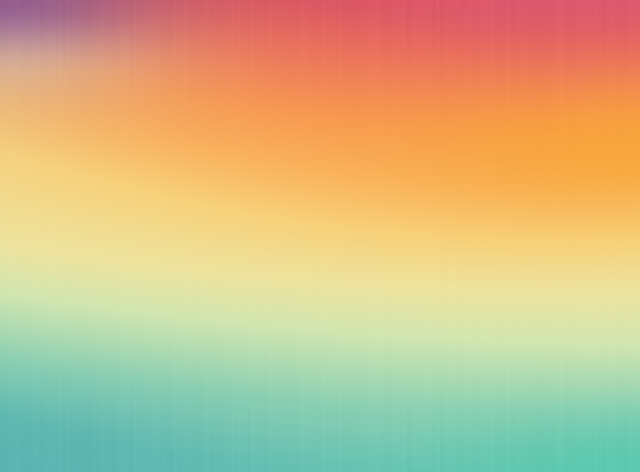
Reproduce this background procedurally as a Shadertoy shader.

```glsl
#define STOPS 9
#define THREADS 190.0
#define THREAD_STRENGTH 0.014
#define VIOLET vec3(0.58, 0.37, 0.56)
#define BLUSH vec3(0.78, 0.74, 0.74)
#define AMBER vec3(0.97, 0.65, 0.18)
#define PINK vec3(0.87, 0.35, 0.45)
#define DEEP_TEAL vec3(0.35, 0.68, 0.69)
#define EMERALD vec3(0.35, 0.80, 0.68)

// Band colours from the top down
const vec3 bandColour[STOPS] = vec3[STOPS](
    vec3(0.86, 0.34, 0.38), vec3(0.92, 0.44, 0.36), vec3(0.97, 0.60, 0.32),
    vec3(0.98, 0.70, 0.37), vec3(0.97, 0.82, 0.48), vec3(0.93, 0.89, 0.62),
    vec3(0.82, 0.90, 0.69), vec3(0.56, 0.82, 0.70), vec3(0.40, 0.76, 0.70));

// Depth of each band at the left, centre and right
const vec3 bandDepth[STOPS] = vec3[STOPS](
    vec3(-0.12, 0.0, 0.0), vec3(-0.02, 0.10, 0.12), vec3(0.10, 0.25, 0.26),
    vec3(0.20, 0.36, 0.37), vec3(0.32, 0.475, 0.50), vec3(0.52, 0.60, 0.615),
    vec3(0.62, 0.70, 0.73), vec3(0.76, 0.85, 0.86), vec3(0.88, 1.0, 0.97));

float hash(float n) {
    return fract(sin(n * 12.9898) * 43758.5453);
}

float noise(float x) {
    float cell = floor(x);
    return mix(hash(cell), hash(cell + 1.0), smoothstep(0.0, 1.0, x - cell));
}

// Parabola through the three depths, with side running from -1 to 1
float bend(vec3 depth, float side) {
    float slope = 0.5 * (depth.z - depth.x);
    float curve = 0.5 * (depth.x + depth.z) - depth.y;
    return depth.y + side * (slope + side * curve);
}

float glow(vec2 p, vec2 centre, vec2 radius) {
    vec2 d = (p - centre) / radius;
    return exp(-dot(d, d));
}

vec3 bands(vec2 p) {
    float side = 2.0 * p.x - 1.0;
    vec3 colour = bandColour[0];
    float above = bend(bandDepth[0], side);
    for (int i = 1; i < STOPS; i++) {
        float below = bend(bandDepth[i], side);
        float blend = clamp((p.y - above) / (below - above), 0.0, 1.0);
        colour = mix(colour, bandColour[i], blend);
        above = below;
    }
    return colour;
}

void mainImage(out vec4 fragColor, in vec2 fragCoord) {
    // p.y is the depth below the top edge
    vec2 p = fragCoord / iResolution.xy;
    p.y = 1.0 - p.y;
    vec3 colour = bands(p);

    // Warm glows on the right
    colour = mix(colour, AMBER, 0.65 * glow(p, vec2(1.0, 0.32), vec2(0.35, 0.13)));
    colour = mix(colour, PINK, 0.7 * glow(p, vec2(0.9, 0.0), vec2(0.3, 0.08)));

    // Cool corners along the bottom
    colour = mix(colour, DEEP_TEAL, 0.7 * glow(p, vec2(0.0, 1.0), vec2(0.35, 0.16)));
    colour = mix(colour, EMERALD, 0.8 * glow(p, vec2(1.0), vec2(0.3, 0.1)));

    // Violet veil in the top left, paler as it descends
    vec3 veil = mix(VIOLET, BLUSH, smoothstep(0.0, 0.17, p.y));
    colour = mix(colour, veil, glow(p, vec2(0.0), vec2(0.25, 0.2)));

    // Faint vertical threads, fading toward the middle
    float fade = mix(0.25, 1.0, smoothstep(0.1, 0.5, abs(p.y - 0.5)));
    colour += THREAD_STRENGTH * fade * (noise(p.x * THREADS) - 0.5);

    fragColor = vec4(colour, 1.0);
}
```
